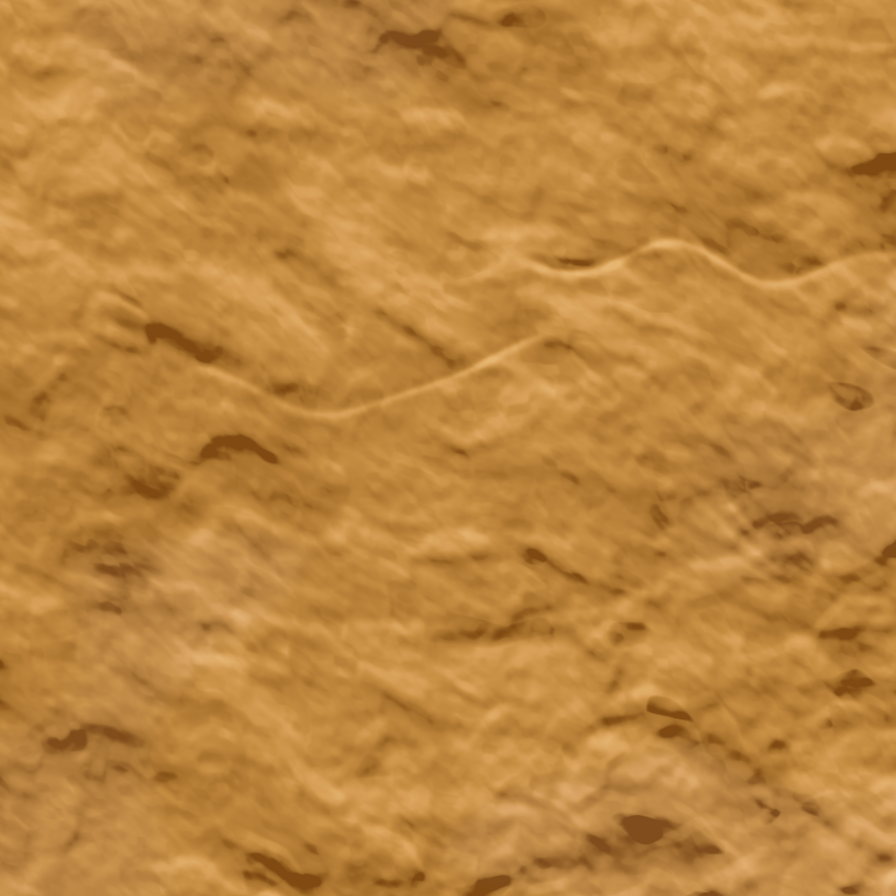
Reproduce this texture procedurally as a Shadertoy shader.

```glsl
// Weathered ochre sandstone with slanted chips, thin lit ledges and a few dark hollows.
#define CHIP_SCALE vec2(9.0, 14.0)
#define CHIP_TILT -0.55
#define RELIEF 1.5
#define MOTTLE 0.56
#define LIGHT_STEP vec2(-0.004, 0.012)
#define LIP_WIDTH 0.0060
#define LIP_GLOW 0.36
#define LEDGE_SHADE 0.22
#define PIT_DEPTH 0.36

const vec3 UMBER = vec3(0.50, 0.29, 0.07);
const vec3 BROWN = vec3(0.65, 0.44, 0.17);
const vec3 OCHRE = vec3(0.72, 0.50, 0.22);
const vec3 GOLD  = vec3(0.78, 0.56, 0.26);
const vec3 SAND  = vec3(0.84, 0.62, 0.34);
const vec3 CREAM = vec3(0.90, 0.71, 0.44);

vec3 hash3(vec2 c) {
    vec3 q = fract(c.xyx * vec3(0.1031, 0.1030, 0.0973));
    q += dot(q, q.yzx + 33.33);
    return fract((q.xxy + q.yzz) * q.zyx);
}

vec2 turn(vec2 p, float angle) {
    float c = cos(angle), s = sin(angle);
    return vec2(c * p.x + s * p.y, c * p.y - s * p.x);
}

// Soft cellular noise: random cell values blended by distance
float cells(vec2 p) {
    vec2 base = floor(p);
    float total = 0.0, weight = 0.0;
    for (int y = -1; y <= 1; y++)
    for (int x = -1; x <= 1; x++) {
        vec2 cell = base + vec2(x, y);
        vec3 h = hash3(cell);
        vec2 d = cell + h.xy - p;
        float w = exp(-7.0 * dot(d, d));
        total += w * h.z;
        weight += w;
    }
    return total / weight;
}

// Layered sines bend the straight features
vec2 bend(vec2 p) {
    p += 0.006 * sin(p.yx * vec2(17.0, 13.0) + vec2(0.4, 2.1));
    return p + 0.003 * sin(p.yx * vec2(47.0, 39.0) + vec2(1.7, 0.3));
}

// The lower right is broken into smaller, rising fragments
float roughness(vec2 p) {
    return smoothstep(0.05, 0.55, p.x - p.y);
}

float height(vec2 p) {
    vec2 q = turn(p, CHIP_TILT) * CHIP_SCALE + 40.0;
    float sum = 0.0, amp = 0.53;
    for (int i = 0; i < 4; i++) {
        sum += amp * cells(q);
        q = turn(q, 0.15) * 2.0 + 17.0;
        amp *= 0.5;
    }
    float shards = cells(turn(p, 0.4) * vec2(22.0, 40.0) + 90.0) - 0.5;
    return sum + 0.25 * roughness(p) * shards;
}

// Bright lip at d = 0 with shade fading upward
float ledge(float d, float blur) {
    float lip = exp(-d * d / (LIP_WIDTH * LIP_WIDTH * blur * blur));
    float shade = smoothstep(0.0, 0.008 * blur, d) * exp(-max(d, 0.0) / 0.022);
    return LIP_GLOW * lip / blur - LEDGE_SHADE * shade;
}

float span(float x, float start, float end) {
    return smoothstep(start - 0.04, start + 0.04, x) * (1.0 - smoothstep(end - 0.06, end + 0.06, x));
}

float hollow(vec2 p, vec2 center, vec2 radius) {
    return 1.0 - smoothstep(0.4, 1.2, length((p - center) / radius));
}

vec3 stoneRamp(float tone) {
    float t = (tone - 0.07) / 0.18;
    vec3 c = mix(UMBER, BROWN, clamp(t, 0.0, 1.0));
    c = mix(c, OCHRE, clamp(t - 1.0, 0.0, 1.0));
    c = mix(c, GOLD, clamp(t - 2.0, 0.0, 1.0));
    c = mix(c, SAND, clamp(t - 3.0, 0.0, 1.0));
    return mix(c, CREAM, clamp((t - 4.0) * 0.6, 0.0, 1.0));
}

void mainImage(out vec4 fragColor, in vec2 fragCoord) {
    vec2 p = fragCoord / iResolution.y;
    vec2 q = bend(p);

    // Chipped surface lit from above
    float h = height(q);
    float lit = h - height(q + LIGHT_STEP);
    float broad = cells(turn(q, -0.3) * vec2(3.5, 6.0) + 7.0) - 0.5;
    float tone = 0.50 + RELIEF * lit + MOTTLE * (h - 0.5) + 0.24 * broad;

    // Sagging, wavy and faint ledges
    float wear = 0.55 + 0.8 * cells(q * vec2(14.0, 9.0) + 61.0);
    float sag = (q.x - 0.36) / 0.17;
    float sagLine = 0.63 - 0.088 * exp(-sag * sag);
    float waveLine = 0.705 + 0.017 * cos((q.x - 0.75) * 27.0);
    float faintLine = 0.305 + 0.09 * smoothstep(0.6, 0.9, q.x);
    float sagBlur = 1.0 + 1.2 * (1.0 - smoothstep(0.12, 0.26, q.x));
    tone += wear * span(q.x, -0.1, 0.60) * ledge(q.y - sagLine, sagBlur);
    tone += wear * span(q.x, 0.58, 1.2) * ledge(q.y - waveLine, 1.1);
    tone += 0.5 * wear * span(q.x, 0.0, 0.86) * ledge(q.y - faintLine, 1.5);

    // Small pits and larger eroded hollows
    float pits = smoothstep(0.80, 0.97, cells(turn(q, -0.2) * vec2(20.0, 36.0) + 23.0));
    float cavity = hollow(q, vec2(0.73, 0.05), vec2(0.10, 0.03));
    cavity += 0.5 * hollow(q, vec2(0.93, 0.57), vec2(0.08, 0.025));
    cavity += 0.9 * hollow(q, vec2(0.63, waveLine + 0.012), vec2(0.045, 0.009));
    tone -= PIT_DEPTH * (pits * (0.3 + 0.7 * roughness(p)) + cavity * (0.5 + h));

    // Greyer dusty patches over the ochre
    vec3 color = stoneRamp(tone);
    float dust = smoothstep(0.42, 0.75, cells(q * vec2(4.0, 5.0) + 31.0) + 0.12 * (p.x - 0.5));
    color += dust * vec3(0.005, 0.012, 0.040);
    fragColor = vec4(clamp(color, 0.0, 1.0), 1.0);
}
```
